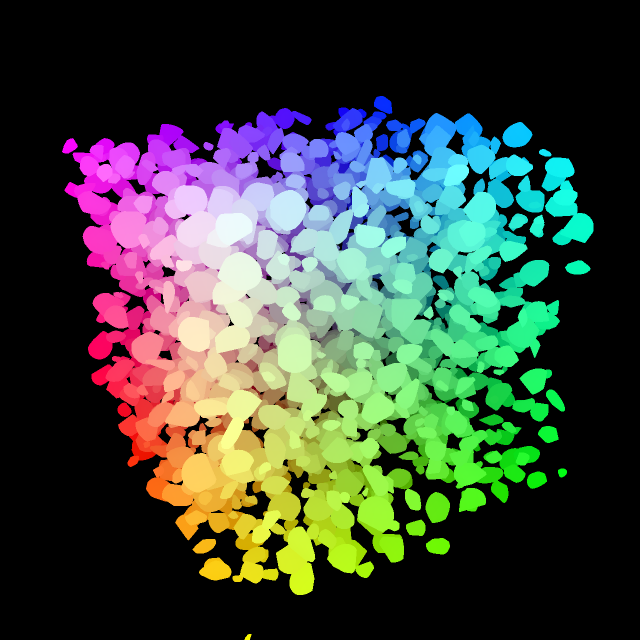
Write a Shadertoy shader that draws this background.

```glsl
#define CELLS 10.0
#define LAYERS 3
#define FACETS 8
#define SAMPLES 2
#define KEEP 0.58
#define CLUMPING 0.3
#define RADIUS_RANGE vec2(0.13, 0.47)
#define YAW 0.51
#define PITCH 0.43
#define ROLL 0.052
#define DISTANCE 2.22
#define FOCAL 1.235

// Integer hash: three random values in 0..1 for a cell
vec3 hash3(ivec3 cell, int salt) {
    uvec3 v = uvec3(cell + 64) + uvec3(17, 59, 83) * uint(salt);
    v = v * 1664525u + 1013904223u;
    v.x += v.y * v.z; v.y += v.z * v.x; v.z += v.x * v.y;
    v ^= v >> 16u;
    v.x += v.y * v.z; v.y += v.z * v.x; v.z += v.x * v.y;
    return vec3(v >> 8u) / 16777216.0;
}

// Chance that a shard exists, varied smoothly to form clumps and gaps
float density(vec3 p) {
    vec3 wave = sin(p * vec3(19.0, 23.0, 21.0) + 4.0 * sin(p.yzx * 7.0));
    return KEEP + CLUMPING * dot(wave, vec3(0.6));
}

// Ray against a flattened ball chipped by random planes; entry distance or -1
float hitShard(vec3 origin, vec3 dir, float radius, ivec3 cell, int salt) {
    float along = dot(origin, dir);
    if (dot(origin, origin) - along * along > radius * radius) return -1.0;

    // Squash space along one random axis, more often the upright one
    vec3 rnd = hash3(cell, salt + 3);
    vec3 axis = normalize((rnd - 0.5) * vec3(1.0, 1.0, 1.7));
    float squash = 1.2 * fract(rnd.y * 53.0);
    origin += axis * squash * dot(axis, origin);
    dir += axis * squash * dot(axis, dir);

    float a = dot(dir, dir);
    float b = dot(origin, dir);
    float disc = b * b - a * (dot(origin, origin) - radius * radius);
    if (disc < 0.0) return -1.0;
    float enter = (-b - sqrt(disc)) / a;
    float leave = (-b + sqrt(disc)) / a;
    for (int i = 0; i < FACETS; i++) {
        rnd = hash3(cell, salt + 5 + i);
        vec3 normal = normalize(rnd - 0.5);
        float offset = radius * mix(0.42, 0.86, fract(rnd.x * 37.0));
        float slope = dot(normal, dir);
        float t = (offset - dot(normal, origin)) / slope;
        if (slope < 0.0) enter = max(enter, t);
        else leave = min(leave, t);
    }
    return enter < leave ? enter : -1.0;
}

// Walk one jittered grid; keep the nearest shard and its colour
void traceLayer(vec3 eye, vec3 dir, int layer, inout float nearest, inout vec3 color) {
    vec3 shift = fract(float(layer) * vec3(0.618, 0.382, 0.755));
    vec3 origin = eye * CELLS + shift;
    vec3 inv = 1.0 / dir;

    // Bounds of the colour cube with room for protruding shards
    vec3 a = (shift - 0.45 - origin) * inv;
    vec3 b = (shift + CELLS + 0.45 - origin) * inv;
    vec3 lo = min(a, b), hi = max(a, b);
    float start = max(max(lo.x, lo.y), lo.z);
    float end = min(min(hi.x, hi.y), hi.z);
    if (start >= end) return;

    vec3 cell = floor(origin + dir * (start + 0.001));
    vec3 next = (cell + step(0.0, dir) - origin) * inv;
    float t = start;
    for (int i = 0; i < 40; i++) {
        if (t > min(end, nearest)) break;
        ivec3 id = ivec3(cell);
        int salt = layer * 101;
        vec3 traits = hash3(id, salt + 1);
        float radius = mix(RADIUS_RANGE.x, RADIUS_RANGE.y, traits.x);
        vec3 center = cell + mix(vec3(radius), vec3(1.0 - radius), hash3(id, salt + 2));
        vec3 tint = (center - shift) / CELLS;
        bool inside = all(equal(tint, clamp(tint, 0.0, 1.0)));
        if (inside && traits.y < density(tint)) {
            float hit = hitShard(origin - center, dir, radius, id, salt);
            if (hit > 0.0) {
                if (hit < nearest) {
                    nearest = hit;
                    vec3 place = eye + dir * hit / CELLS;
                    color = clamp(mix(tint, place, 0.3), 0.0, 1.0);
                }
                break;
            }
        }
        // Step across the closest cell wall
        t = min(min(next.x, next.y), next.z);
        vec3 wall = step(next, vec3(t));
        cell += wall * sign(dir);
        next += wall * abs(inv);
    }
}

vec3 render(vec2 uv) {
    // Cube axes seen from the camera
    float cy = cos(YAW), sy = sin(YAW), cp = cos(PITCH), sp = sin(PITCH);
    mat3 axes = mat3(-cy, -sy * sp, sy * cp, sy, -cy * sp, cy * cp, 0.0, cp, sp);

    uv += vec2(0.008, 0.003);
    uv = mat2(cos(ROLL), -sin(ROLL), sin(ROLL), cos(ROLL)) * uv;
    vec3 dir = normalize(vec3(uv, -FOCAL)) * axes;
    vec3 eye = 0.5 + vec3(0.0, 0.0, DISTANCE) * axes;

    float nearest = 1e5;
    vec3 color = vec3(0.0);
    for (int layer = 0; layer < LAYERS; layer++)
        traceLayer(eye, dir, layer, nearest, color);
    return color;
}

void mainImage(out vec4 fragColor, in vec2 fragCoord) {
    // Average a small grid of samples for smooth edges
    vec3 sum = vec3(0.0);
    for (int i = 0; i < SAMPLES * SAMPLES; i++) {
        vec2 sub = (vec2(i % SAMPLES, i / SAMPLES) + 0.5) / float(SAMPLES) - 0.5;
        sum += render((fragCoord + sub - 0.5 * iResolution.xy) / iResolution.y);
    }
    fragColor = vec4(sum / float(SAMPLES * SAMPLES), 1.0);
}
```
